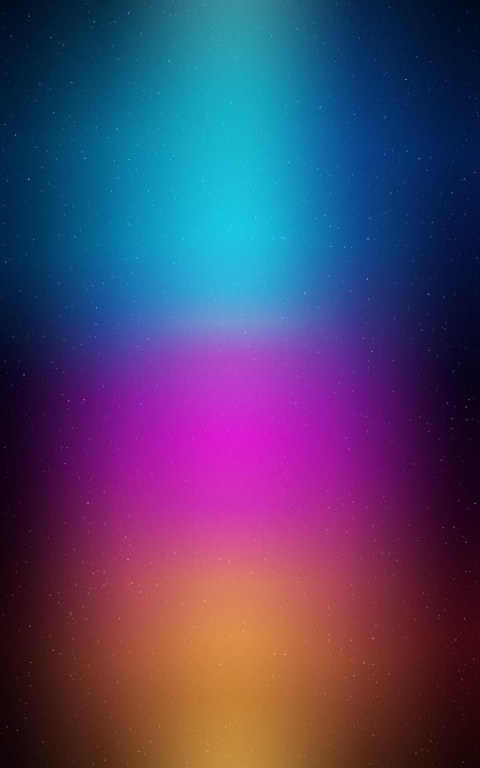
Give the GLSL for this background, as a WebGL 1 fragment shader.

```glsl
precision highp float;
// A soft vertical aurora: cyan over magenta over amber, fading to dark sides.
// Three vertical colour ramps (core, flank, rim) are blended across the width,
// then scattered stars and a fine grain are added on top.
uniform vec2 u_resolution;

float hash(vec2 p) {
  vec3 q = fract(vec3(p.xyx) * 0.1031);
  q += dot(q, q.yzx + 33.33);
  return fract((q.x + q.y) * q.z);
}

// Moves from one colour to the next between two depths
vec3 stop(vec3 colour, vec3 next, float from, float to, float depth) {
  return mix(colour, next, clamp((depth - from) / (to - from), 0.0, 1.0));
}

// Bright middle column, depth runs from 0 at the top to 1 at the bottom
vec3 coreRamp(float depth) {
  vec3 c = vec3(0.22, 0.56, 0.61);
  c = stop(c, vec3(0.09, 0.68, 0.77), 0.00, 0.13, depth);
  c = stop(c, vec3(0.10, 0.78, 0.88), 0.13, 0.30, depth);
  c = stop(c, vec3(0.20, 0.70, 0.86), 0.30, 0.375, depth);
  c = stop(c, vec3(0.47, 0.58, 0.82), 0.375, 0.42, depth);
  c = stop(c, vec3(0.68, 0.30, 0.78), 0.42, 0.465, depth);
  c = stop(c, vec3(0.86, 0.10, 0.82), 0.465, 0.57, depth);
  c = stop(c, vec3(0.82, 0.19, 0.71), 0.57, 0.66, depth);
  c = stop(c, vec3(0.85, 0.49, 0.39), 0.66, 0.76, depth);
  c = stop(c, vec3(0.86, 0.55, 0.28), 0.76, 0.83, depth);
  c = stop(c, vec3(0.77, 0.50, 0.20), 0.83, 0.91, depth);
  return stop(c, vec3(0.76, 0.55, 0.24), 0.91, 1.0, depth);
}

// Quarter-width colour; the right side is bluer than the left near the top
vec3 flankRamp(float depth, float right) {
  vec3 c = mix(vec3(0.02, 0.20, 0.30), vec3(0.02, 0.16, 0.32), right);
  c = stop(c, mix(vec3(0.03, 0.46, 0.62), vec3(0.04, 0.29, 0.57), right), 0.0, 0.18, depth);
  c = stop(c, mix(vec3(0.03, 0.49, 0.68), vec3(0.06, 0.33, 0.61), right), 0.18, 0.32, depth);
  c = stop(c, mix(vec3(0.12, 0.37, 0.68), vec3(0.21, 0.25, 0.58), right), 0.32, 0.40, depth);
  c = stop(c, vec3(0.50, 0.09, 0.60), 0.40, 0.52, depth);
  c = stop(c, vec3(0.60, 0.08, 0.58), 0.52, 0.61, depth);
  c = stop(c, vec3(0.66, 0.24, 0.34), 0.61, 0.76, depth);
  c = stop(c, vec3(0.60, 0.28, 0.20), 0.76, 0.86, depth);
  return stop(c, vec3(0.35, 0.18, 0.09), 0.86, 1.0, depth);
}

// Dark outer sides
vec3 rimRamp(float depth, float right) {
  vec3 c = vec3(0.00, 0.04, 0.11);
  c = stop(c, mix(vec3(0.00, 0.15, 0.28), vec3(0.01, 0.11, 0.30), right), 0.0, 0.2, depth);
  c = stop(c, mix(vec3(0.00, 0.14, 0.28), vec3(0.02, 0.06, 0.22), right), 0.2, 0.34, depth);
  c = stop(c, vec3(0.03, 0.01, 0.10), 0.34, 0.49, depth);
  c = stop(c, mix(vec3(0.07, 0.00, 0.06), vec3(0.12, 0.00, 0.10), right), 0.49, 0.66, depth);
  c = stop(c, mix(vec3(0.12, 0.02, 0.04), vec3(0.25, 0.03, 0.07), right), 0.66, 0.83, depth);
  return stop(c, mix(vec3(0.05, 0.01, 0.02), vec3(0.10, 0.02, 0.02), right), 0.83, 1.0, depth);
}

// One jittered speck in some of the cells of a square grid
float stars(vec2 p, float cells, float density, float seed) {
  vec2 cell = floor(p * cells);
  vec2 key = cell + seed;
  vec2 centre = 0.2 + 0.6 * vec2(hash(key + 7.1), hash(key + 23.7));
  float gap = length(fract(p * cells) - centre) / cells;
  float level = hash(key + 51.3);
  float speck = 1.0 - smoothstep(0.0004, 0.0026, gap);
  return speck * step(hash(key), density) * (0.2 + 0.8 * level * level);
}

void main() {
  vec2 uv = gl_FragCoord.xy / u_resolution;
  vec2 p = gl_FragCoord.xy / u_resolution.x;
  float depth = 1.0 - uv.y;
  float offset = uv.x - 0.485;
  float right = smoothstep(-0.1, 0.2, offset);
  float side = abs(offset);

  // Blend the three ramps from the rim inwards
  vec3 colour = mix(rimRamp(depth, right), flankRamp(depth, right),
                    1.0 - smoothstep(0.18, 0.51, side));
  colour = mix(colour, coreRamp(depth), 1.0 - smoothstep(0.0, 0.29, side));

  // Stars, denser away from the bright core
  float sky = 0.45 + 0.55 * smoothstep(0.05, 0.35, side);
  float light = 0.0;
  for (int i = 0; i < 3; i++) {
    float layer = float(i);
    light += stars(p, 24.0 + 19.0 * layer, 0.16, 40.0 + 113.0 * layer)
           * (0.75 - 0.2 * layer);
  }
  colour += vec3(0.75, 0.85, 0.9) * light * sky * 0.7;

  // Fine grain
  colour += (hash(floor(p * 320.0) + 9.0) - 0.5) * 0.018;
  gl_FragColor = vec4(clamp(colour, 0.0, 1.0), 1.0);
}
```
